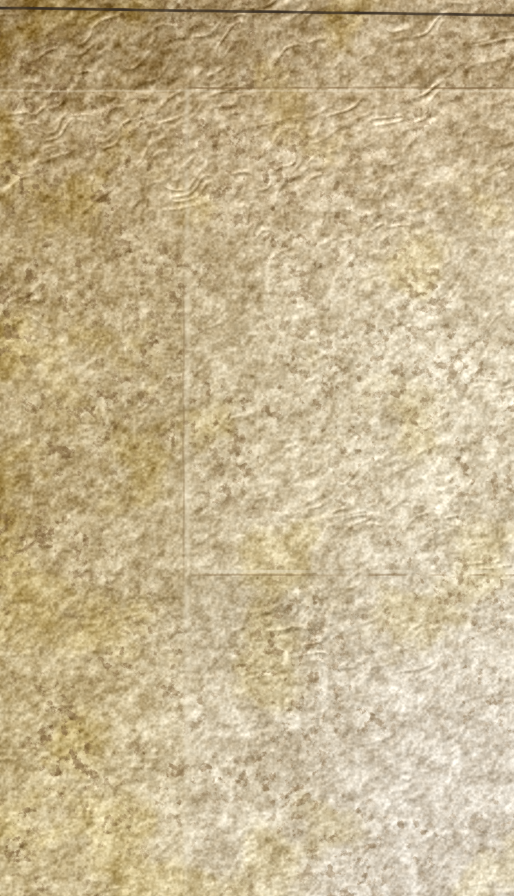
Write a Shadertoy shader that draws this texture.

```glsl
// Aged, folded parchment: a warm brown to pale cream sheet with one vertical fold,
// two horizontal folds and a dark seam at the top. Layered value noise gives stains
// and speckles; a slope-lit height field gives the leathery wrinkles and grit.

// Sheet tones, from the top row to the bottom row
const vec3 TOP_LEFT     = vec3(0.70, 0.61, 0.45);
const vec3 TOP_RIGHT    = vec3(0.80, 0.72, 0.58);
const vec3 MIDDLE_LEFT  = vec3(0.76, 0.68, 0.51);
const vec3 MIDDLE_RIGHT = vec3(0.87, 0.82, 0.71);
const vec3 BOTTOM_LEFT  = vec3(0.81, 0.74, 0.57);
const vec3 BOTTOM_RIGHT = vec3(0.86, 0.82, 0.75);
const vec3 PIT_BROWN    = vec3(0.49, 0.38, 0.24);
const vec3 SEAM_DARK    = vec3(0.22, 0.18, 0.14);
const vec3 FOLD_LIGHT   = vec3(0.94, 0.90, 0.80);
const vec3 YELLOWING    = vec3(0.00, 0.01, 0.06);

// Fold positions as fractions of the canvas
const float FOLD_X = 0.364;
const float UPPER_FOLD_Y = 0.902;
const float LOWER_FOLD_Y = 0.358;
const float SEAM_Y = 0.991;
const float SEAM_DROP = 0.008;
const float SEAM_WIDTH = 0.0015;
const float FOLD_WIDTH = 0.0011;

const float RELIEF_STEP = 0.0014;
const float RELIEF_GAIN = 0.36;
const float BROAD_GAIN = 0.09;
const float MOTTLE_GAIN = 0.20;
const float SPECKLE_GAIN = 0.34;
const float GRAIN_GAIN = 0.13;
const vec2 LIGHT_DIR = vec2(-0.6, 0.8);

float hash(vec2 p) {
    vec3 q = fract(vec3(p.xyx) * 0.1031);
    q += dot(q, q.yzx + 33.33);
    return fract((q.x + q.y) * q.z);
}

float noise(vec2 p) {
    vec2 i = floor(p), f = fract(p);
    f = f * f * (3.0 - 2.0 * f);
    return mix(mix(hash(i), hash(i + vec2(1, 0)), f.x),
               mix(hash(i + vec2(0, 1)), hash(i + vec2(1, 1)), f.x), f.y);
}

float fbm(vec2 p) {
    float sum = 0.0, amp = 0.533;
    for (int i = 0; i < 4; i++) {
        sum += amp * noise(p);
        p = mat2(1.6, 1.2, -1.2, 1.6) * p + 17.3;
        amp *= 0.5;
    }
    return sum;
}

// Short slanted ridges, bent by noise, plus fine grit
float height(vec2 p, float wrinkling) {
    vec2 bend = vec2(noise(p * 34.0 + 40.0), noise(p * 34.0 + 71.0)) - 0.5;
    vec2 q = mat2(0.91, -0.41, 0.41, 0.91) * p + bend * 0.028;
    float ridge = 1.0 - abs(2.0 * noise(q * vec2(42.0, 98.0) + 9.0) - 1.0);
    float grit = 0.34 * noise(p * 120.0 + 5.0) + 0.36 * noise(p * 230.0 + 80.0);
    return ridge * wrinkling + grit;
}

// Soft-edged line of half width w at distance d
float line(float d, float w) {
    float px = 0.8 / iResolution.y;
    return 1.0 - smoothstep(max(w - px, 0.0), w + px, abs(d));
}

float blob(vec2 uv, vec2 centre, vec2 size) {
    vec2 d = (uv - centre) / size;
    return exp(-dot(d, d));
}

void mainImage(out vec4 fragColor, in vec2 fragCoord) {
    vec2 uv = fragCoord / iResolution.xy;
    vec2 p = fragCoord / iResolution.y;
    float broad = fbm(p * 9.0 + 3.0) - 0.5;
    float mottled = fbm(p * 36.0 + 12.0) - 0.5;
    float speckle = fbm(p * 100.0 + 64.0) - 0.5;

    // Broad tones, with a small step at the vertical fold
    float across = smoothstep(-0.1, 0.95, uv.x + broad * 0.2);
    across += 0.06 * sign(uv.x - FOLD_X) * smoothstep(0.0, 0.01, abs(uv.x - FOLD_X));
    across = clamp(across, 0.0, 1.0);
    vec3 top = mix(TOP_LEFT, TOP_RIGHT, across);
    vec3 middle = mix(MIDDLE_LEFT, MIDDLE_RIGHT, across);
    vec3 bottom = mix(BOTTOM_LEFT, BOTTOM_RIGHT, across);
    vec3 col = mix(bottom, middle, smoothstep(0.12, 0.48, uv.y));
    col = mix(col, top, smoothstep(0.56, 0.92, uv.y + broad * 0.1));

    // Darkened panels and edges
    float belowFold = 1.0 - smoothstep(LOWER_FOLD_Y - 0.004, LOWER_FOLD_Y + 0.004, uv.y);
    float shade = 0.06 * smoothstep(UPPER_FOLD_Y - 0.004, UPPER_FOLD_Y + 0.006, uv.y);
    shade += 0.09 * blob(uv, vec2(0.48, 0.33), vec2(0.17, 0.07)) * belowFold;
    shade += 0.06 * blob(uv, vec2(0.25, 0.47), vec2(0.20, 0.13));
    shade += 0.06 * blob(uv, vec2(0.28, 0.96), vec2(0.25, 0.04));
    shade += 0.04 * exp(-uv.x * 22.0);
    col -= shade * vec3(0.95, 1.0, 1.05);

    // Stains, yellowing and small pits
    float stain = BROAD_GAIN * broad + MOTTLE_GAIN * mottled + SPECKLE_GAIN * speckle;
    col += stain * vec3(0.90, 1.0, 1.12);
    col -= YELLOWING * smoothstep(0.52, 0.72, fbm(p * 13.0 + 55.0));
    float density = smoothstep(0.30, 0.65, fbm(p * 15.0 + 90.0)) * mix(1.0, 0.65, across);
    float pits = smoothstep(0.55, 0.78, fbm(p * 125.0 + 31.0) + 0.25 * mottled);
    col = mix(col, PIT_BROWN, 0.65 * pits * density);

    // Wrinkles fade in over the top and a few worn patches
    float wrinkling = 0.20 + 0.42 * smoothstep(0.64, 0.84, uv.y + broad * 0.4);
    wrinkling += 0.32 * blob(uv, vec2(0.85, 0.43), vec2(0.28, 0.06));
    wrinkling += 0.40 * blob(uv, vec2(0.58, 0.27), vec2(0.10, 0.07));
    wrinkling *= 0.5 + noise(p * 21.0 + 33.0);
    vec2 toLight = LIGHT_DIR * RELIEF_STEP;
    col += RELIEF_GAIN * (height(p - toLight, wrinkling) - height(p + toLight, wrinkling));
    col += GRAIN_GAIN * (noise(p * 400.0) - 0.5);

    // Folds: a worn bright crest beside a thin shadow
    float aspect = iResolution.x / iResolution.y;
    float wear = smoothstep(0.25, 0.75, noise(p * 45.0 + 7.0));
    float wobble = (noise(p * 30.0) - 0.5) * 0.0012;
    float dx = (uv.x - FOLD_X) * aspect + wobble;
    float dUpper = uv.y - UPPER_FOLD_Y + wobble;
    float dLower = uv.y - LOWER_FOLD_Y + wobble;
    float rightSide = smoothstep(FOLD_X - 0.02, FOLD_X + 0.02, uv.x);
    float belowTop = 1.0 - smoothstep(UPPER_FOLD_Y - 0.01, UPPER_FOLD_Y + 0.01, uv.y);
    float foldShadow = smoothstep(0.32, 0.40, uv.y) * (1.0 - smoothstep(0.66, 0.72, uv.y));
    col = mix(col, PIT_BROWN, line(dx + 0.004, FOLD_WIDTH) * 0.30 * foldShadow);
    col = mix(col, FOLD_LIGHT, exp(-pow(dx / 0.0035, 2.0)) * belowTop * (0.16 + 0.30 * wear));
    col = mix(col, PIT_BROWN, line(dUpper, FOLD_WIDTH) * mix(0.20, 0.60, rightSide) * (0.4 + 0.6 * wear));
    col = mix(col, FOLD_LIGHT, line(dUpper + 0.0035, FOLD_WIDTH) * 0.28);
    col = mix(col, PIT_BROWN, line(dLower, FOLD_WIDTH) * 0.40 * wear * mix(0.3, 1.0, rightSide));
    col = mix(col, FOLD_LIGHT, line(dLower - 0.004, FOLD_WIDTH * 1.5) * 0.45 * wear * rightSide);

    // Dark seam, sloping down to the right
    float dSeam = uv.y - SEAM_Y + SEAM_DROP * uv.x + wobble * 0.6;
    col -= 0.10 * exp(-abs(dSeam) * 220.0);
    col = mix(col, SEAM_DARK, line(dSeam, SEAM_WIDTH) * (0.70 + 0.25 * wear));

    fragColor = vec4(clamp(col, 0.0, 1.0), 1.0);
}
```
